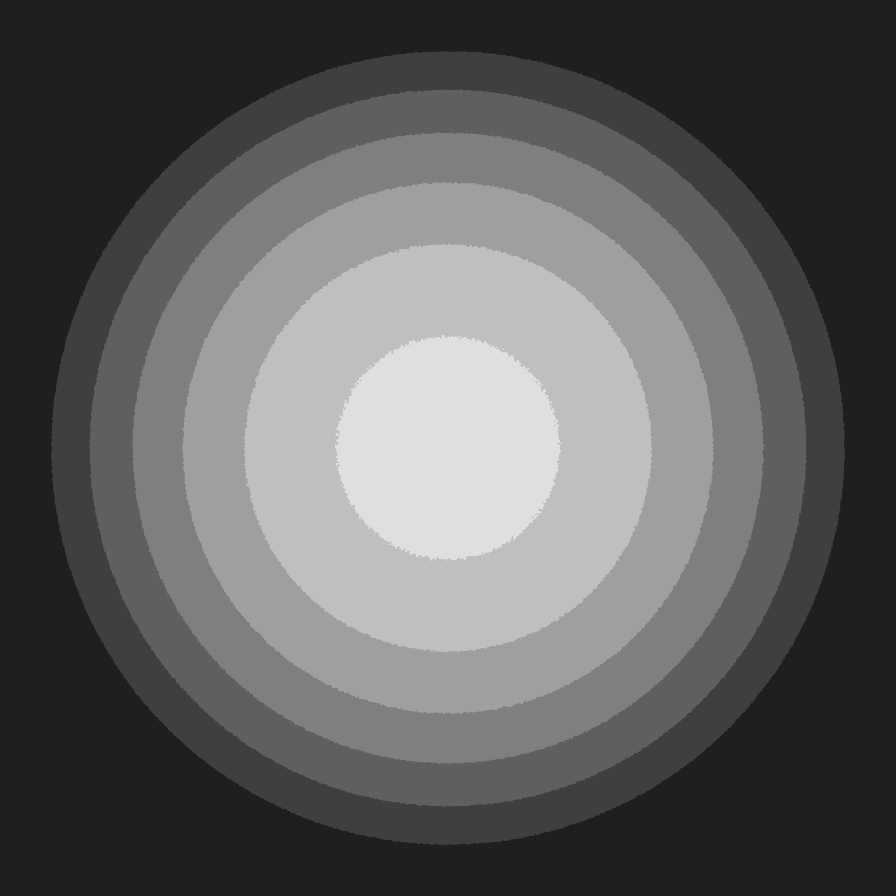
This background is drawn by a Shadertoy shader. Its source:

```glsl
// Concentric grey discs, a radial falloff cut into flat tones with slightly rough edges.

const float OUTER_RADIUS_SQ = 0.196;  // squared radius of the largest disc
const float BAND_AREA = 0.0361;       // squared-radius gap between discs
const float BACKDROP_TONE = 1.0;      // tone index around the discs
const float GRAIN_CELLS = 300.0;      // noise cells across the canvas
const float GRAIN_AMOUNT = 0.04;      // edge roughness in tone steps

// Pseudo-random unit vector for a lattice point
vec2 hashGradient(vec2 cell) {
    uvec2 q = uvec2(ivec2(cell) + 4096) * uvec2(1597u, 3812u + 1u);
    uint h = (q.x ^ q.y) * 747796405u;
    h = (h ^ (h >> 15)) * 277803737u;
    h ^= h >> 16;
    float angle = 6.28319 * float(h & 65535u) / 65536.0;
    return vec2(cos(angle), sin(angle));
}

float gradientNoise(vec2 p) {
    vec2 cell = floor(p);
    vec2 f = p - cell;
    vec2 u = f * f * f * (f * (f * 6.0 - 15.0) + 10.0);
    vec2 e = vec2(0.0, 1.0);
    float a = dot(hashGradient(cell + e.xx), f - e.xx);
    float b = dot(hashGradient(cell + e.yx), f - e.yx);
    float c = dot(hashGradient(cell + e.xy), f - e.xy);
    float d = dot(hashGradient(cell + e.yy), f - e.yy);
    return mix(mix(a, b, u.x), mix(c, d, u.x), u.y);
}

// Tone index that falls with the squared distance from the centre
float radialLevel(vec2 p) {
    return 2.0 + (OUTER_RADIUS_SQ - dot(p, p)) / BAND_AREA;
}

// Floor with a soft transition of the given half width
float smoothFloor(float x, float halfWidth) {
    float nearest = floor(x + 0.5);
    return nearest - 1.0 + smoothstep(-halfWidth, halfWidth, x - nearest);
}

// Grey value of a tone, with eight tones from black to white
float toneToGrey(float tone) {
    return (32.0 * tone - 1.0) / 255.0;
}

void mainImage(out vec4 fragColor, in vec2 fragCoord) {
    float pixel = 1.0 / min(iResolution.x, iResolution.y);
    vec2 p = (fragCoord - 0.5 * iResolution.xy) * pixel;

    // Rough falloff
    float level = radialLevel(p) + GRAIN_AMOUNT * gradientNoise(p * GRAIN_CELLS);

    // Flat bands, softened over about one pixel
    float halfWidth = clamp(length(p) * pixel / BAND_AREA, 0.0005, 0.49);
    float tone = max(smoothFloor(level, halfWidth), BACKDROP_TONE);

    fragColor = vec4(vec3(toneToGrey(tone)), 1.0);
}
```
